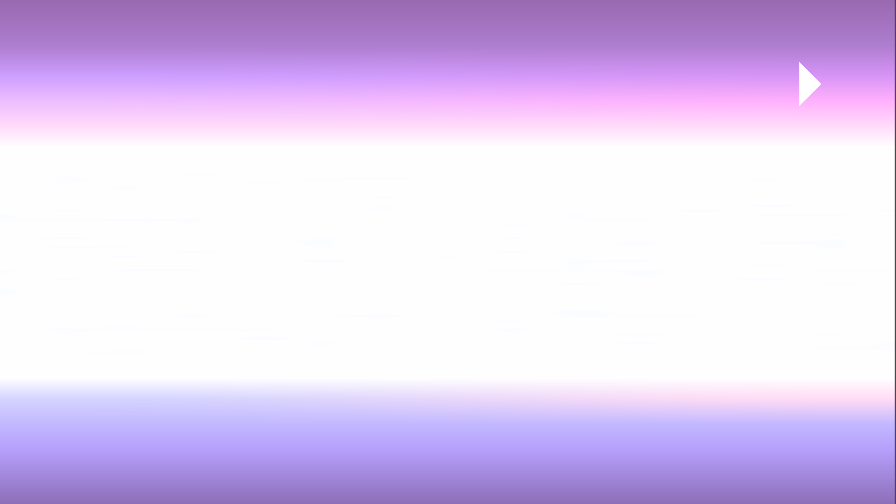
Write a Shadertoy shader that draws this background.

```glsl
// Glowing white band between violet and pink gradients, with a small white pointer.

const vec3 WHITE       = vec3(1.00, 0.995, 1.00);
const vec3 PLUM        = vec3(0.60, 0.41, 0.69);
const vec3 MAUVE       = vec3(0.68, 0.49, 0.81);
const vec3 LILAC_LEFT  = vec3(0.80, 0.62, 1.00);
const vec3 LILAC_RIGHT = vec3(0.84, 0.58, 0.96);
const vec3 PINK_LEFT   = vec3(0.93, 0.74, 1.00);
const vec3 PINK_RIGHT  = vec3(1.00, 0.69, 0.99);
const vec3 BLUSH       = vec3(1.00, 0.85, 0.98);
const vec3 RIM_LEFT    = vec3(0.83, 0.83, 1.00);
const vec3 RIM_RIGHT   = vec3(1.00, 0.86, 0.96);
const vec3 PERIWINKLE  = vec3(0.76, 0.72, 1.00);
const vec3 VIOLET      = vec3(0.71, 0.62, 0.98);
const vec3 DUSK        = vec3(0.55, 0.43, 0.72);
const vec3 EDGE_COLOR  = vec3(0.30, 0.26, 0.32);

const vec2  POINTER_TIP  = vec2(0.9167, 0.8333); // fraction of the canvas
const float POINTER_SIZE = 0.044;                // fraction of the height
const float EDGE_WIDTH   = 0.0013;               // fraction of the width
const vec2  STREAK_CELLS = vec2(14.0, 110.0);
const float STREAK_TINT  = 0.018;

float hash(vec2 p) {
    return fract(sin(dot(p, vec2(127.1, 311.7))) * 43758.5453);
}

float noise(vec2 p) {
    vec2 cell = floor(p), f = fract(p);
    f = f * f * (3.0 - 2.0 * f);
    return mix(mix(hash(cell), hash(cell + vec2(1, 0)), f.x),
               mix(hash(cell + vec2(0, 1)), hash(cell + vec2(1, 1)), f.x), f.y);
}

// Blends toward the next colour of a vertical ramp between two depths.
vec3 rampTo(vec3 base, vec3 next, float start, float end, float depth) {
    return mix(base, next, clamp((depth - start) / (end - start), 0.0, 1.0));
}

vec3 background(vec2 uv) {
    float depth = 1.0 - uv.y;
    float side = smoothstep(0.1, 0.95, uv.x);

    // Upper gradient, from the top edge down into the white band
    vec3 color = rampTo(PLUM, MAUVE, 0.0, 0.09, depth);
    color = rampTo(color, mix(LILAC_LEFT, LILAC_RIGHT, side), 0.09, 0.15, depth);
    color = rampTo(color, mix(PINK_LEFT, PINK_RIGHT, side), 0.15, 0.20, depth);
    color = rampTo(color, BLUSH, 0.20, 0.248, depth);
    color = rampTo(color, WHITE, 0.248, 0.292, depth);

    // Lower gradient, from the white band to the bottom edge
    color = rampTo(color, mix(RIM_LEFT, RIM_RIGHT, side), 0.75, 0.792, depth);
    color = rampTo(color, PERIWINKLE, 0.792, 0.842, depth);
    color = rampTo(color, VIOLET, 0.842, 0.895, depth);
    return rampTo(color, DUSK, 0.895, 1.0, depth);
}

void mainImage(out vec4 fragColor, in vec2 fragCoord) {
    vec2 uv = fragCoord / iResolution.xy;
    float pixel = 1.0 / iResolution.y;
    vec3 color = background(uv);

    // Faint cool streaks inside the white band
    float band = smoothstep(0.27, 0.32, uv.y) * (1.0 - smoothstep(0.62, 0.70, uv.y));
    float streak = smoothstep(0.78, 0.95, noise(uv * STREAK_CELLS));
    color -= STREAK_TINT * band * streak * vec3(1.0, 0.3, 0.0);

    // Pointer: a right-facing triangle with 45 degree sides
    vec2 p = (uv - POINTER_TIP) * vec2(iResolution.x / iResolution.y, 1.0);
    float pointer = max(-p.x - POINTER_SIZE, (p.x + abs(p.y)) * 0.7071);
    color = mix(color, WHITE, 1.0 - smoothstep(-0.5 * pixel, 0.5 * pixel, pointer));

    // Thin dark line along the right edge
    float edge = clamp((uv.x - 1.0 + EDGE_WIDTH) * iResolution.x + 0.5, 0.0, 1.0);
    color = mix(color, EDGE_COLOR, edge);

    fragColor = vec4(color, 1.0);
}
```
